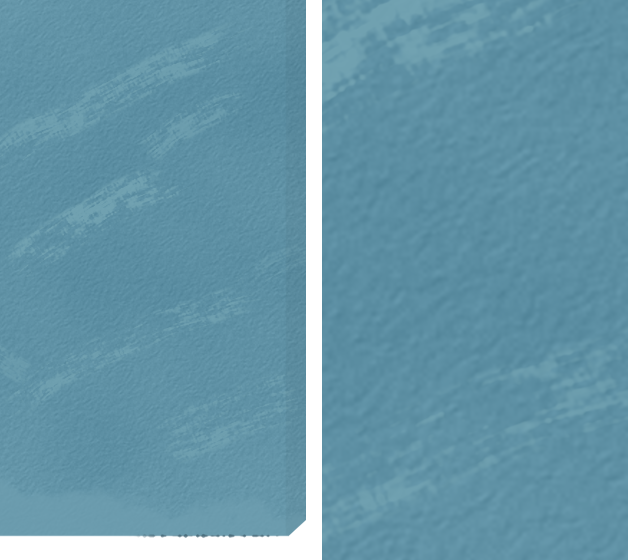
Left: the whole. Right: its middle third, enlarged.
Reproduce this texture procedurally as a Shadertoy shader.

```glsl
const vec3 SLATE = vec3(0.350, 0.550, 0.630);
const vec3 MIST = vec3(0.425, 0.615, 0.685);
const vec3 CHALK = vec3(0.460, 0.650, 0.705);
const vec3 INK = vec3(0.20, 0.33, 0.39);
const vec3 PAPER = vec3(1.0);
const int STROKES = 7;

float hash(vec2 p) {
    vec3 q = fract(vec3(p.xyx) * 0.1031);
    q += dot(q, q.yzx + 33.33);
    return fract((q.x + q.y) * q.z);
}

float noise(vec2 p) {
    vec2 i = floor(p), f = fract(p);
    f = f * f * (3.0 - 2.0 * f);
    return mix(mix(hash(i), hash(i + vec2(1, 0)), f.x),
               mix(hash(i + vec2(0, 1)), hash(i + vec2(1, 1)), f.x), f.y);
}

float fbm(vec2 p) {
    float sum = 0.0, weight = 0.5;
    for (int i = 0; i < 5; i++) {
        sum += weight * noise(p);
        p = mat2(1.6, 1.2, -1.2, 1.6) * p + 7.3;
        weight *= 0.5;
    }
    return sum;
}

// Short slanted wrinkles, lit from the upper left
float wrinkle(vec2 p, float scale) {
    vec2 q = mat2(0.8, -0.6, 0.6, 0.8) * p * scale;
    q += 1.5 * noise(p * scale * 0.3);
    return noise(q * vec2(0.6, 1.1));
}

float emboss(vec2 p, float scale) {
    vec2 lift = vec2(-0.5, 0.6) / scale;
    return wrinkle(p, scale) - wrinkle(p + lift, scale);
}

// Dry brush mark from a to b, with half width and upward bow
float dryStroke(vec2 p, vec2 a, vec2 b, float halfWidth, float bow, float seed) {
    float len = distance(a, b);
    vec2 dir = (b - a) / len;
    vec2 d = p - a;
    float along = dot(d, dir);
    float t = along / len;
    float across = dot(d, vec2(-dir.y, dir.x)) - bow * 4.0 * t * (1.0 - t);
    across += 0.010 * (noise(vec2(along * 14.0, seed)) - 0.5);

    float ragged = 0.14 * (noise(vec2(across * 170.0, seed)) - 0.5);
    float ends = smoothstep(-0.06, 0.05, t + ragged) * smoothstep(1.06, 0.92, t + ragged);
    float sides = smoothstep(1.12, 0.82, abs(across) / halfWidth);

    vec2 s = vec2(along, across) + seed * 3.7;
    float bristles = noise(s * vec2(45.0, 330.0));
    float crossHairs = noise(s * vec2(300.0, 70.0));
    float speckle = noise(p * 300.0 + seed);
    float patches = fbm(s * vec2(15.0, 32.0));
    float cover = 0.40 * bristles + 0.20 * crossHairs + 0.20 * speckle + 0.65 * patches;
    return ends * sides * smoothstep(0.62, 0.92, cover);
}

float allStrokes(vec2 p) {
    // Start and end of each mark
    vec4 span[STROKES] = vec4[](
        vec4(-0.01, 0.715, 0.42, 0.935), vec4(0.04, 0.535, 0.30, 0.685),
        vec4(0.265, 0.730, 0.43, 0.820), vec4(0.04, 0.285, 0.44, 0.465),
        vec4(0.30, 0.210, 0.53, 0.290), vec4(0.43, 0.490, 0.57, 0.560),
        vec4(-0.03, 0.380, 0.05, 0.335));
    // Half width, bow, strength
    vec3 shape[STROKES] = vec3[](
        vec3(0.031, 0.008, 0.85), vec3(0.035, 0.010, 1.0),
        vec3(0.026, 0.008, 0.75), vec3(0.027, 0.024, 0.85),
        vec3(0.046, 0.006, 0.80), vec3(0.022, 0.004, 0.50),
        vec3(0.022, 0.000, 0.60));
    float mark = 0.0;
    for (int i = 0; i < STROKES; i++) {
        float m = dryStroke(p, span[i].xy, span[i].zw, shape[i].x, shape[i].y, float(i) + 1.0);
        mark = max(mark, m * shape[i].z);
    }
    return mark;
}

void mainImage(out vec4 fragColor, in vec2 fragCoord) {
    vec2 p = fragCoord / iResolution.y;
    float right = iResolution.x / iResolution.y;
    float pixel = 1.0 / iResolution.y;

    // Cloudy wash, paler at the top and the foot
    float cloud = fbm(p * 6.0);
    float tone = 0.18 + 0.7 * (cloud - 0.48);
    tone += 0.30 * smoothstep(0.62, 1.05, p.y) * (1.0 - p.x / right);
    tone += 0.35 * smoothstep(0.32, 0.06, p.y);
    vec3 color = mix(SLATE, MIST, clamp(tone, 0.0, 1.0));
    float footLine = 0.125 - 0.10 * p.x + 0.13 * (fbm(p * 22.0) - 0.48);
    float foot = smoothstep(0.025, -0.025, p.y - footLine);
    color = mix(color, MIST, foot * 0.85);

    // Leathery grain and chalky marks
    float grain = 0.035 * emboss(p, 230.0) + 0.025 * (noise(p * 390.0) - 0.5);
    color += grain * (1.0 - 0.75 * foot);
    color = mix(color, CHALK, 0.8 * allStrokes(p));

    // Shaded side face
    float side = smoothstep(-pixel, pixel, p.x - (right - 0.036));
    color *= 1.0 - 0.035 * side;

    // Ragged ink along the lower edge, then the cut corner
    float edge = 0.043;
    float inkZone = smoothstep(0.22, 0.30, p.x) * smoothstep(0.51, 0.49, p.x);
    float inkHeight = 0.005 * noise(vec2(p.x * 190.0, 4.0)) - 0.0018;
    float ink = inkZone * smoothstep(pixel, -pixel, abs(p.y - edge) - inkHeight);
    float corner = (p.x - right + 0.031) * 0.92;
    float sheet = smoothstep(-pixel, pixel, p.y - edge - max(corner, 0.0));
    color = mix(PAPER, color, sheet);
    color = mix(color, INK, 0.7 * ink);
    fragColor = vec4(color, 1.0);
}
```
